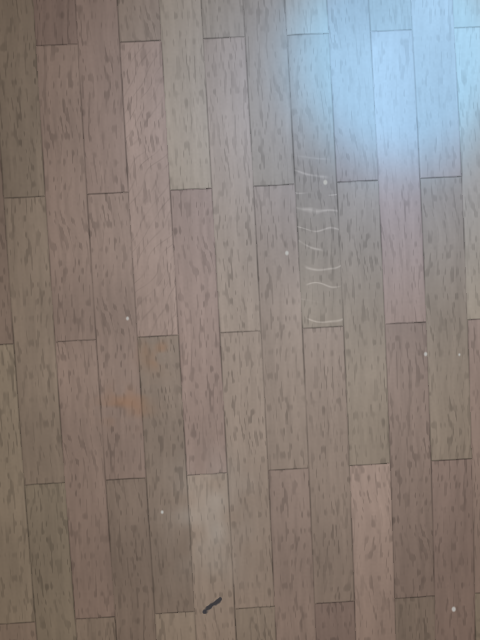
Reproduce this texture procedurally as a Shadertoy shader.

```glsl
// Worn oak strip parquet, half-lapped and slightly tilted, with cool window glare at upper right.

// Layout, in design units (the canvas spans CANVAS units, y runs down)
const vec2  CANVAS = vec2(576.0, 768.0);
const vec3  EDGE_CURVE = vec3(40.0, 0.058, 0.000013);  // x of the first seam along y
const vec2  STRIP_WIDTH = vec2(50.3, 0.0000042);       // width at top, shrink with y squared
const vec3  JOINT_CURVE = vec3(55.0, 0.005442, 5.4e-7);// first joint, joints per unit, growth
const vec2  JOINT_RISE = vec2(2.1, 0.0014);            // rise of joints per strip
const float PLANK_LENGTH = 350.0;
const float SEAM_HALF = 0.8;
const float JOINT_HALF = 0.8;
const float LINE_BLUR = 0.9;

// Colours
const vec3 SHADE = vec3(0.385, 0.328, 0.282);
const vec3 WOOD  = vec3(0.588, 0.548, 0.515);
const vec3 HALO  = vec3(0.610, 0.655, 0.740);
const vec3 SKY   = vec3(0.645, 0.805, 0.930);
const vec3 ROSY  = vec3(1.000, 0.945, 0.950);
const vec3 HONEY = vec3(1.025, 1.030, 0.985);
const vec3 STAIN = vec3(0.590, 0.430, 0.320);
const vec3 CHALK = vec3(0.760, 0.770, 0.760);
const vec3 SCUFF = vec3(0.190, 0.190, 0.210);

// Wear
const float TONE_SPREAD = 0.19;
const float GRAIN = 0.10;
const float PORES = 0.13;
const int   SPECKS = 7;
const vec2  FLECK_PLANK = vec2(6.0, 0.0);
const vec2  HATCH_PLANK = vec2(2.0, 0.0);

float hash(vec2 p) {
    return fract(sin(dot(p, vec2(127.1, 311.7))) * 43758.5453);
}

float noise(vec2 p) {
    vec2 i = floor(p), f = fract(p);
    f = f * f * (3.0 - 2.0 * f);
    return mix(mix(hash(i), hash(i + vec2(1, 0)), f.x),
               mix(hash(i + vec2(0, 1)), hash(i + vec2(1, 1)), f.x), f.y);
}

// Soft elliptical spot, 1 at its centre
float spot(vec2 p, vec2 centre, vec2 radius) {
    vec2 d = (p - centre) / radius;
    return exp(-dot(d, d));
}

float stroke(float d, float halfWidth, float blur) {
    return 1.0 - smoothstep(halfWidth - blur, halfWidth + blur, d);
}

void mainImage(out vec4 fragColor, in vec2 fragCoord) {
    vec2 uv = fragCoord / iResolution.xy;
    vec2 p = vec2(uv.x, 1.0 - uv.y) * CANVAS;
    float px = CANVAS.x / iResolution.x;
    float soft = max(px, LINE_BLUR);

    // Strip and plank coordinates
    float width = STRIP_WIDTH.x - STRIP_WIDTH.y * p.y * p.y;
    float u = (p.x - EDGE_CURVE.x - EDGE_CURVE.y * p.y - EDGE_CURVE.z * p.y * p.y) / width;
    float strip = floor(u);
    float t = p.y + (JOINT_RISE.x + JOINT_RISE.y * p.y) * u - JOINT_CURVE.x;
    float v = 0.5 * (JOINT_CURVE.y * t + JOINT_CURVE.z * t * t + mod(strip, 2.0));
    vec2 plank = vec2(strip, floor(v));
    vec2 f = vec2(fract(u), fract(v));
    vec2 q = f * vec2(width, PLANK_LENGTH);

    // Room light and window glare
    float glare = spot(p, vec2(475.0, 80.0), vec2(225.0, 220.0));
    float core = smoothstep(0.2, 0.75, spot(p, vec2(482.0, 65.0), vec2(150.0, 150.0)));
    vec3 col = mix(SHADE, WOOD, spot(p, vec2(355.0, 310.0), vec2(345.0, 480.0)));
    col = mix(col, HALO, 0.92 * glare);
    col = mix(col, SKY, 0.95 * core);
    float matte = 1.0 - 0.6 * glare;

    // Tone of each plank
    float tone = hash(plank + 3.7);
    vec3 tint = mix(ROSY, HONEY, hash(plank + 19.3)) * (1.0 + TONE_SPREAD * (tone - 0.5));
    col *= mix(vec3(1.0), tint, matte);

    // Wavy grain, and short dark pores that thin out in patches
    vec2 g = q + 400.0 * vec2(hash(plank + 5.1), hash(plank + 8.2));
    g.x += 8.0 * noise(g / vec2(35.0, 60.0));
    float streak = 0.6 * noise(g / vec2(4.5, 70.0)) + 0.4 * noise(g / vec2(2.4, 20.0));
    float pore = smoothstep(0.55, 0.9, noise(g / vec2(2.3, 10.0) + 50.0));
    pore *= 0.4 + 0.9 * noise(g / vec2(9.0, 60.0) + 20.0);
    col *= 1.0 + matte * (GRAIN * (streak - 0.5) - PORES * (pore - 0.18));
    col *= 1.0 + 0.10 * (noise(p / 75.0) - 0.5) + 0.02 * (noise(p / 2.5) - 0.5);

    // Pale curved ray flecks on one plank, diagonal hatching on another
    float wave = q.y / 22.0 - 0.5 * f.x * (1.0 - f.x) - 0.35 * f.x + 0.5 * noise(q / 20.0);
    float fleck = stroke(abs(fract(wave) - 0.5) * 22.0, 1.0, 1.3 * soft);
    fleck *= smoothstep(0.3, 0.75, noise(q / vec2(16.0, 9.0))) * smoothstep(0.35, 0.5, f.y);
    col += 0.10 * fleck * float(plank == FLECK_PLANK);
    float slant = (q.y + 1.3 * q.x) / 19.0 + noise(q / 25.0);
    float hatch = stroke(abs(fract(slant) - 0.5) * 12.0, 0.8, soft) * noise(q / 14.0);
    col *= 1.0 - 0.08 * hatch * float(plank == HATCH_PLANK);

    // Seams between strips and plank ends, fading in and out
    float seam = stroke(min(f.x, 1.0 - f.x) * width, SEAM_HALF, soft);
    float joint = stroke(min(f.y, 1.0 - f.y) * PLANK_LENGTH, JOINT_HALF, soft);
    seam *= 0.03 + 0.30 * noise(vec2(floor(u + 0.5) * 7.3, p.y / 40.0));
    joint *= 0.12 + 0.26 * noise(vec2(q.x / 14.0, hash(plank) * 90.0));
    col *= 1.0 - max(seam, joint) * (1.0 - 0.45 * core);

    // Warm stains and a chalky worn patch
    float blotch = smoothstep(0.25, 0.8, noise(p / 13.0));
    float stain = spot(p, vec2(152.0, 488.0), vec2(26.0, 20.0)) + spot(p, vec2(190.0, 425.0), vec2(20.0, 17.0));
    col = mix(col, STAIN, 0.5 * stain * blotch);
    col = mix(col, CHALK, 0.3 * spot(p, vec2(250.0, 620.0), vec2(45.0, 70.0)) * noise(p / 20.0));

    // Scattered pale specks and one dark scuff
    for (int i = 0; i < SPECKS; i++) {
        vec2 seed = vec2(float(i), 4.6);
        vec2 centre = CANVAS * vec2(hash(seed), 1.0 - 0.75 * pow(hash(seed + 2.3), 1.5));
        float size = 1.0 + 1.4 * hash(seed + 7.9);
        col = mix(col, CHALK, 0.75 * stroke(length((p - centre) * vec2(1.0, 0.8)), size, soft));
    }
    vec2 s = p - vec2(255.0, 726.0);
    float along = clamp(dot(s, vec2(0.78, -0.62)), -12.0, 12.0);
    float scuff = length(s - along * vec2(0.78, -0.62)) + 3.0 * noise(p / 4.0);
    col = mix(col, SCUFF, 0.85 * stroke(scuff, 3.6, soft));

    fragColor = vec4(clamp(col, 0.0, 1.0), 1.0);
}
```
